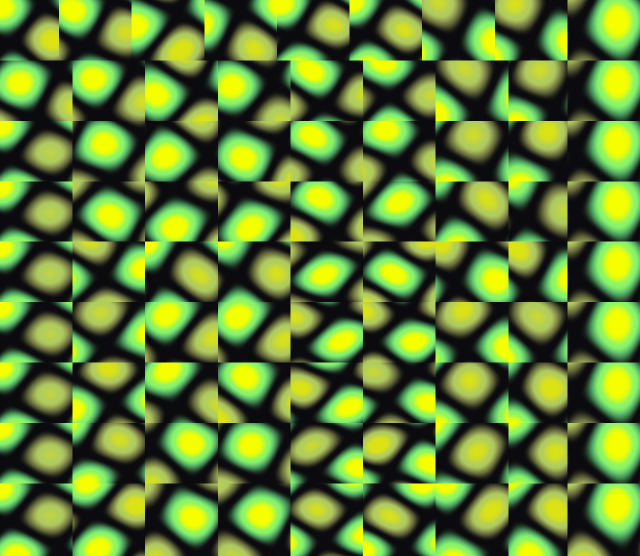
A Shadertoy shader for this pattern:

```glsl
const float PI = 3.14159265;
const float ROWS = 9.0;
const float COLUMNS = 9.0;
const float TILE = 0.1306;          // tile side, in canvas heights
const vec2 AXIS_A = vec2(0.69, -0.34);
const vec2 AXIS_B = vec2(0.46, 0.52);

float hash(vec2 p, float seed) {
    vec3 q = fract(vec3(p.xyx) * 0.1031 + seed * 0.173);
    q += dot(q, q.yzx + 33.33);
    return fract((q.x + q.y) * q.z);
}

vec2 hash2(vec2 p, float seed) {
    return vec2(hash(p, seed), hash(p, seed + 1.0));
}

// Alternating positive and negative blobs on a skewed lattice
float blobField(vec2 p) {
    vec2 lattice = inverse(mat2(AXIS_A, AXIS_B)) * p;
    vec2 wave = cos(PI * lattice);
    return wave.x * wave.y + 0.05;
}

vec3 ramp(float v, vec3 rim, vec3 body, vec3 core) {
    vec3 color = mix(vec3(0.045, 0.04, 0.055), rim, smoothstep(0.06, 0.50, v));
    color = mix(color, body, smoothstep(0.40, 0.65, v));
    return mix(color, core, smoothstep(0.66, 0.97, v));
}

vec3 blobColor(float field, float oliveGain) {
    if (field > 0.0) {
        return ramp(field, vec3(0.36, 0.74, 0.43),
                    vec3(0.54, 0.96, 0.41), vec3(0.96, 1.0, 0.0));
    }
    return ramp(-field * oliveGain, vec3(0.52, 0.55, 0.30),
                vec3(0.69, 0.80, 0.37), vec3(0.86, 0.89, 0.08));
}

// Centre of a positive blob: drifts down the rows, jumps between groups
vec2 blobCentre(vec2 cell, vec2 group) {
    vec2 drift = vec2(0.08, -0.16) + cell.y * vec2(0.15, -0.09);
    vec2 jump = AXIS_A * step(0.5, hash(group, 3.0));
    vec2 groupShift = (hash2(group, 5.0) - 0.5) * 0.45;
    vec2 jitter = (hash2(cell, 9.0) - 0.5) * 0.14;
    return drift + jump + groupShift + jitter;
}

vec3 tileColor(vec2 cell, vec2 local) {
    vec2 group = floor((cell + vec2(0.0, 1.0)) / vec2(2.0, 5.0));
    vec2 centre = blobCentre(cell, group);
    float squash = mix(0.72, 1.08, hash(group, 12.0));
    float oliveGain = mix(0.85, 1.08, hash(cell, 15.0));
    float warp = 0.05;

    // Steady border columns
    if (cell.x > COLUMNS - 1.5) {
        centre = vec2(0.69, -0.30);
        squash = 0.60;
        warp = 0.0;
    } else if (cell.x < 0.5 && cell.y > 1.5) {
        centre = vec2(0.0, -0.08);
        squash = 0.95;
        oliveGain = 0.82;
        warp = 0.0;
    }

    vec2 p = local - centre;
    p += warp * sin(4.0 * local.yx + 6.28 * hash2(cell, 20.0));
    p.y *= squash;
    return blobColor(blobField(p), oliveGain);
}

// Rows overlap; the last column is anchored to the right edge
vec3 mosaic(vec2 p, float width) {
    float rowStep = (1.0 - TILE) / (ROWS - 1.0);
    float row = clamp(floor((1.0 - p.y) / rowStep), 0.0, ROWS - 1.0);
    float start = row < 0.5 ? width - COLUMNS * TILE : 0.0;
    float column = floor((p.x - start) / TILE);
    float left = start + column * TILE;
    if (p.x > width - TILE) {
        column = COLUMNS - 1.0;
        left = width - TILE;
    }
    vec2 topLeft = vec2(left, 1.0 - row * rowStep);
    return tileColor(vec2(column, row), (p - topLeft) / TILE);
}

void mainImage(out vec4 fragColor, in vec2 fragCoord) {
    float width = iResolution.x / iResolution.y;
    vec3 color = vec3(0.0);
    // Four samples soften the tile seams
    for (int i = 0; i < 4; i++) {
        vec2 offset = vec2(i % 2, i / 2) * 0.5 - 0.25;
        color += mosaic((fragCoord + offset) / iResolution.y, width);
    }
    fragColor = vec4(color * 0.25, 1.0);
}
```
